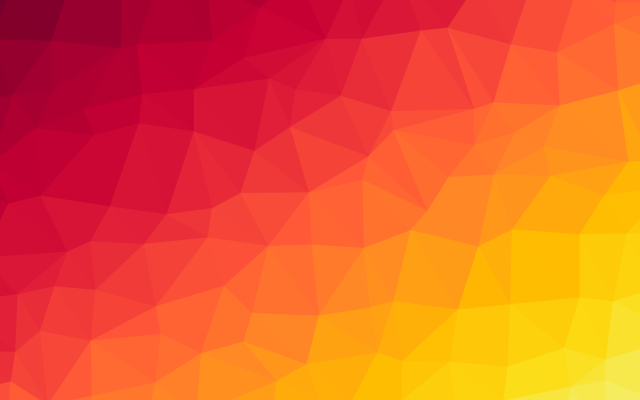
Give the GLSL for this background, as a Shadertoy shader.

```glsl
#define CELLS_PER_HEIGHT 7.8
#define JITTER 0.4
#define SLANT 0.53
#define TONE_NOISE 0.035
#define NOISE_SCALE 0.83

// Warm ramp from deep crimson to pale yellow
const vec3 RAMP[9] = vec3[9](
    vec3(0.45, 0.00, 0.16), vec3(0.64, 0.00, 0.19), vec3(0.78, 0.00, 0.20),
    vec3(0.89, 0.13, 0.22), vec3(1.00, 0.34, 0.22), vec3(1.00, 0.53, 0.15),
    vec3(1.00, 0.73, 0.00), vec3(0.99, 0.86, 0.07), vec3(0.96, 0.93, 0.38));

vec3 rampColor(float tone) {
    float s = clamp(tone, 0.0, 1.0) * 8.0;
    int i = min(int(s), 7);
    return mix(RAMP[i], RAMP[i + 1], s - float(i));
}

vec2 hash2(vec2 p) {
    vec3 q = fract(p.xyx * vec3(0.1031, 0.1030, 0.0973));
    q += dot(q, q.yzx + 33.33);
    return fract((q.xx + q.yz) * q.zy);
}

float gradientDot(vec2 corner, vec2 offset) {
    return dot(hash2(corner + 71.0) * 2.0 - 1.0, offset);
}

float gradientNoise(vec2 p) {
    vec2 i = floor(p), f = fract(p);
    vec2 u = f * f * (3.0 - 2.0 * f), e = vec2(1.0, 0.0);
    float low = mix(gradientDot(i, f), gradientDot(i + e, f - e), u.x);
    float high = mix(gradientDot(i + e.yx, f - e.yx), gradientDot(i + 1.0, f - 1.0), u.x);
    return mix(low, high, u.y);
}

float cross2(vec2 a, vec2 b) {
    return a.x * b.y - a.y * b.x;
}

// Mesh vertex of a grid node, in cell units
vec2 meshVertex(vec2 node) {
    return node + JITTER * (2.0 * hash2(node + 17.0) - 1.0);
}

// Distance to the left of the edge from a to b
float edgeDistance(vec2 p, vec2 a, vec2 b) {
    return cross2(b - a, p - a) / max(length(b - a), 1e-4);
}

// True when the diagonal from b to d gives the rounder triangle pair
bool prefersDiagonalBD(vec2 a, vec2 b, vec2 c, vec2 d) {
    vec2 ba = a - b, bc = c - b, da = a - d, dc = c - d;
    return cross2(bc, ba) * dot(da, dc) + dot(bc, ba) * cross2(da, dc) < 0.0;
}

// Flat facet, with its coverage of the pixel in alpha
vec4 facet(vec2 p, vec2 a, vec2 b, vec2 c, vec2 gridSize, float pixel) {
    float inside = min(edgeDistance(p, a, b), min(edgeDistance(p, b, c), edgeDistance(p, c, a)));
    float coverage = smoothstep(-0.7 * pixel, 0.7 * pixel, inside);
    if (coverage <= 0.0) return vec4(0.0);
    vec2 center = (a + b + c) / 3.0;
    vec2 uv = center / gridSize;
    float tone = mix(1.0 - uv.y, uv.x, SLANT);
    tone += TONE_NOISE * gradientNoise(center * NOISE_SCALE);
    return vec4(rampColor(tone), 1.0) * coverage;
}

void mainImage(out vec4 fragColor, in vec2 fragCoord) {
    float pixel = CELLS_PER_HEIGHT / iResolution.y;
    vec2 p = fragCoord * pixel;
    vec2 gridSize = iResolution.xy * pixel;
    vec2 cell = floor(p);
    vec4 sum = vec4(0.0);

    // Jittered quads around the pixel, each split into two facets
    for (int y = -1; y <= 1; y++) {
        for (int x = -1; x <= 1; x++) {
            vec2 node = cell + vec2(x, y);
            vec2 a = meshVertex(node);
            vec2 b = meshVertex(node + vec2(1.0, 0.0));
            vec2 c = meshVertex(node + vec2(1.0, 1.0));
            vec2 d = meshVertex(node + vec2(0.0, 1.0));
            if (prefersDiagonalBD(a, b, c, d)) {
                sum += facet(p, a, b, d, gridSize, pixel);
                sum += facet(p, b, c, d, gridSize, pixel);
            } else {
                sum += facet(p, a, b, c, gridSize, pixel);
                sum += facet(p, a, c, d, gridSize, pixel);
            }
        }
    }
    fragColor = vec4(sum.rgb / max(sum.a, 1e-4), 1.0);
}
```
